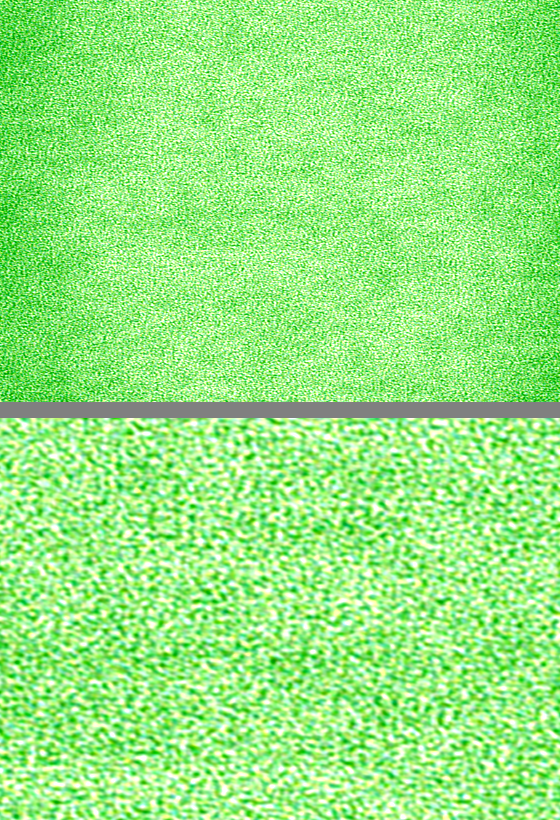
Top: the whole. Bottom: its middle third, enlarged.
Reproduce this texture procedurally as a WebGL 1 fragment shader.

```glsl
precision highp float;

uniform vec2 u_resolution;

// Colour of the average grain, and how far light and tint push each channel
const vec3 BASE_COLOR = vec3(0.617, 0.948, 0.528);
const vec3 LIGHT_SWING = vec3(0.195, 0.08, 0.175);
const vec3 TINT_SWING = vec3(0.07, 0.028, 0.095);

// Cells per canvas height; grains are wider than tall
const vec2 GRAIN_CELLS = vec2(151.0, 223.0);
const float LAYER_TURN = 0.37;
const float GRAIN_GAIN = 3.3;

// Broad, horizontally drawn-out unevenness
const vec2 CLOUD_CELLS = vec2(4.3, 9.1);
const vec2 STREAK_CELLS = vec2(16.0, 39.0);
const float CLOUD_STRENGTH = 0.55;
const float STREAK_STRENGTH = 0.85;

// Darkening towards the borders, strongest at the sides
const vec2 BRIGHT_CENTER = vec2(0.53, 0.52);
const vec2 SHADE_SHAPE = vec2(1.0, 0.48);
const float SHADE_START = 0.28;
const float SHADE_END = 0.60;
const float SHADE_STRENGTH = 1.5;

vec2 randomDirection(vec2 cell) {
  vec3 q = fract(vec3(cell.xyx) * vec3(0.1031, 0.1030, 0.0973));
  q += dot(q, q.yzx + 33.33);
  float angle = 6.2832 * fract((q.x + q.y) * q.z);
  return vec2(cos(angle), sin(angle));
}

float gradientNoise(vec2 p) {
  vec2 cell = floor(p);
  vec2 f = p - cell;
  vec2 fade = f * f * f * (f * (f * 6.0 - 15.0) + 10.0);
  vec2 right = vec2(1.0, 0.0);
  vec2 up = vec2(0.0, 1.0);
  float a = dot(randomDirection(cell), f);
  float b = dot(randomDirection(cell + right), f - right);
  float c = dot(randomDirection(cell + up), f - up);
  float d = dot(randomDirection(cell + 1.0), f - 1.0);
  return mix(mix(a, b, fade.x), mix(c, d, fade.x), fade.y);
}

// Two turned layers hide the lattice; the result has about unit deviation
float grain(vec2 p, float seed) {
  float s = sin(LAYER_TURN);
  float c = cos(LAYER_TURN);
  vec2 turned = mat2(c, s, -s, c) * p;
  float first = gradientNoise(p * GRAIN_CELLS + seed * vec2(37.3, 71.7));
  float second = gradientNoise(turned * GRAIN_CELLS + seed * vec2(53.9, 29.1) + 411.6);
  return GRAIN_GAIN * (first + second);
}

float borderShade(vec2 uv) {
  float reach = length((uv - BRIGHT_CENTER) * SHADE_SHAPE);
  return SHADE_STRENGTH * smoothstep(SHADE_START, SHADE_END, reach);
}

void main() {
  vec2 uv = gl_FragCoord.xy / u_resolution;
  vec2 p = gl_FragCoord.xy / u_resolution.y;

  // Shared brightness: grain, soft clouds and border shade
  float light = grain(p, 1.0);
  light += CLOUD_STRENGTH * gradientNoise(p * CLOUD_CELLS + 17.4);
  light += STREAK_STRENGTH * gradientNoise(p * STREAK_CELLS + 83.2);
  light -= borderShade(uv);

  // Independent tint per channel gives yellow, mint and cyan flecks
  vec3 tint = vec3(grain(p, 2.0), grain(p, 3.0), grain(p, 4.0));

  vec3 color = BASE_COLOR + LIGHT_SWING * light + TINT_SWING * tint;
  gl_FragColor = vec4(clamp(color, 0.0, 1.0), 1.0);
}
```
